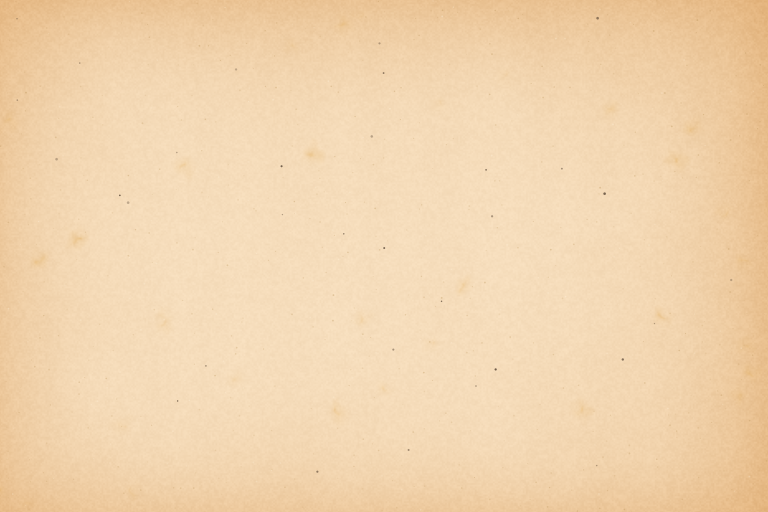
Write a Shadertoy shader that draws this texture.

```glsl
// Aged cream paper with toasted edges, faint foxing stains, fine grain and dark specks.

#define PAPER_COLOR  vec3(0.964, 0.868, 0.738)
#define TOAST_COLOR  vec3(0.910, 0.745, 0.550)
#define FOX_COLOR    vec3(0.885, 0.690, 0.390)
#define SPECK_COLOR  vec3(0.300, 0.230, 0.170)
#define EDGE_AMOUNT  vec4(0.75, 1.20, 0.72, 1.00)  // left, right, bottom, top
#define EDGE_WIDTH   vec4(0.09, 0.12, 0.085, 0.105)
#define GRAIN_SCALE  310.0
#define GRAIN_AMOUNT 0.026
#define FOX_CELLS    7.5
#define SPECK_CELLS  8.0
#define FLECK_CELLS  32.0

vec3 hash3(vec2 cell) {
    vec3 h = fract(cell.xyx * vec3(0.1031, 0.1030, 0.0973));
    h += dot(h, h.yxz + 33.33);
    return fract((h.xxy + h.yzz) * h.zyx);
}

// Smooth value noise, 0 to 1
float valueNoise(vec2 p) {
    vec2 i = floor(p), f = fract(p);
    f = f * f * (3.0 - 2.0 * f);
    float low = mix(hash3(i).x, hash3(i + vec2(1, 0)).x, f.x);
    float high = mix(hash3(i + vec2(0, 1)).x, hash3(i + vec2(1, 1)).x, f.x);
    return mix(low, high, f.y);
}

// Broad uneven tone, roughly -1 to 1
float layeredSines(vec2 p) {
    float sum = 0.0, gain = 0.5;
    for (int i = 0; i < 4; i++) {
        sum += gain * sin(p.x + 1.7 * sin(p.y)) * cos(p.y + 1.3 * sin(p.x));
        p = mat2(1.6, 1.2, -1.2, 1.6) * p + 2.3;
        gain *= 0.55;
    }
    return sum;
}

// Round dots scattered over jittered cells; radius and blur are in canvas heights
float scatter(vec2 p, float cells, float chance, float radius, float blur, float seed) {
    vec2 grid = p * cells, base = floor(grid);
    float cover = 0.0;
    for (int y = -1; y <= 1; y++)
    for (int x = -1; x <= 1; x++) {
        vec2 cell = base + vec2(x, y);
        vec3 place = hash3(cell + seed);
        vec3 kind = hash3(cell + seed + 57.0);
        float size = radius * mix(0.5, 1.2, kind.y);
        float dist = length(grid - cell - place.xy) / cells;
        float dot_ = 1.0 - smoothstep(size - blur, size + blur, dist);
        cover = max(cover, dot_ * step(kind.x, chance) * mix(0.3, 1.0, kind.z));
    }
    return cover;
}

// Toasting that fades inward from each side
float edgeToast(vec2 p, vec2 size) {
    vec4 inset = vec4(p.x, size.x - p.x, p.y, size.y - p.y);
    inset *= 1.0 + 0.22 * layeredSines(p * 5.0 + 1.0);
    float toast = dot(EDGE_AMOUNT, exp(-max(inset, 0.0) / EDGE_WIDTH));
    return 1.5 * tanh(toast / 1.5);
}

void mainImage(out vec4 fragColor, in vec2 fragCoord) {
    vec2 p = fragCoord / iResolution.y;
    float pixel = 1.0 / iResolution.y;
    float toast = edgeToast(p, vec2(iResolution.x / iResolution.y, 1.0));

    // Base tone with soft clouds and faint vertical bands
    float clouds = layeredSines(p * 9.0 + 4.0);
    float bands = sin(p.x * 41.0 + sin(p.x * 17.0));
    vec3 color = mix(PAPER_COLOR, TOAST_COLOR, toast + 0.04 * clouds);
    color += 0.0025 * bands * vec3(0.6, 0.8, 1.0);

    // Foxing: wide pale halos with smaller ochre cores
    vec2 warp = vec2(valueNoise(p * 70.0), valueNoise(p * 70.0 + 31.0)) - 0.5;
    vec2 stained = p + 0.018 * warp;
    float halo = scatter(stained, FOX_CELLS, 0.42, 0.012, 0.016, 11.0);
    float core = scatter(stained, FOX_CELLS, 0.42, 0.003, 0.006, 11.0);
    color = mix(color, FOX_COLOR, 0.26 * halo + 0.32 * core);

    // Paper grain, rougher where toasted
    float grain = valueNoise(p * GRAIN_SCALE) - 0.5;
    grain += 0.6 * (valueNoise(p * GRAIN_SCALE * 0.42 + 9.0) - 0.5);
    color += grain * GRAIN_AMOUNT * (1.0 + 0.5 * toast) * vec3(0.7, 0.9, 1.1);

    // Tiny brown and pale flecks, then sparse dark specks
    float brown = scatter(p, FLECK_CELLS, 0.30 + 0.2 * toast, 0.0014, pixel * 0.7, 23.0);
    float pale = scatter(p, FLECK_CELLS, 0.12, 0.0014, pixel * 0.7, 71.0);
    float specks = scatter(p, SPECK_CELLS, 0.26, 0.0022, pixel * 0.7, 37.0);
    color = mix(color, FOX_COLOR * 0.8, 0.35 * brown);
    color = mix(color, vec3(1.0, 0.95, 0.86), 0.4 * pale);
    color = mix(color, SPECK_COLOR, 0.85 * specks);

    fragColor = vec4(clamp(color, 0.0, 1.0), 1.0);
}
```
